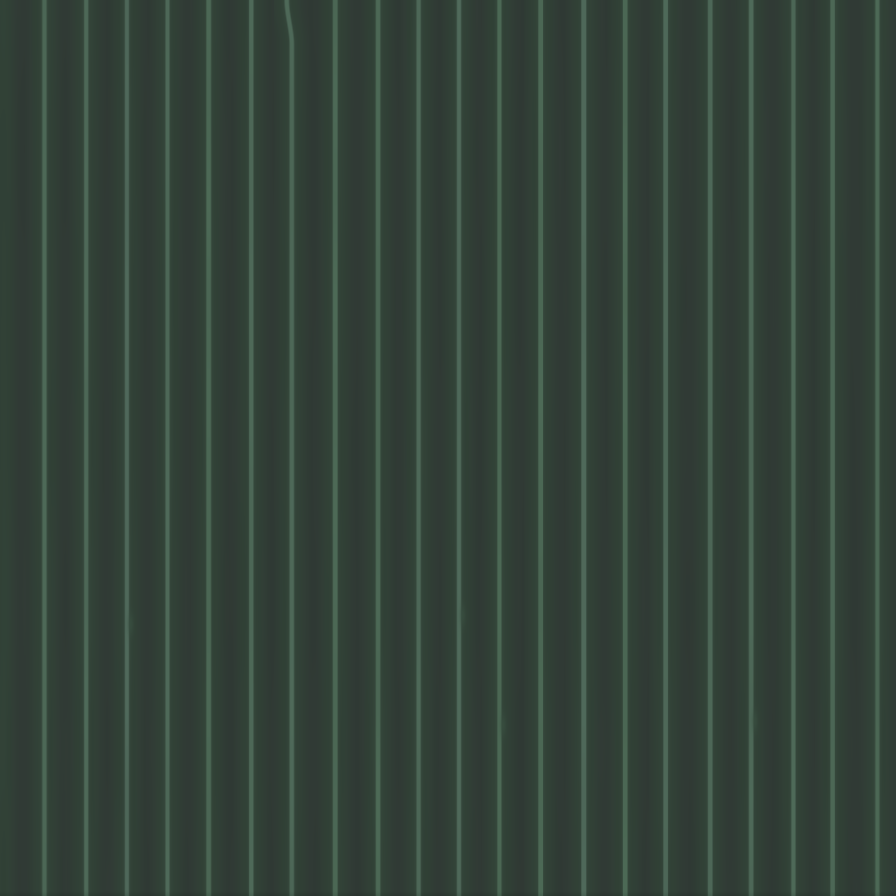
This texture is drawn by a WebGL 1 fragment shader. Its source:

```glsl
precision highp float;
// Dark green corrugated sheet: 21 thin pale vertical ridges with shaded valleys.
// Each ridge is the nearest integer in a scaled x; hashes vary its offset,
// width and tint, and add small nicks, while stretched noise streaks the paint.

uniform vec2 u_resolution;

const float RIDGE_PITCHES = 21.54;  // ridge spacings across the canvas
const float RIDGE_SHIFT = 0.094;    // phase of the first ridge
const float BENT_RIDGE = 7.0;       // ridge that leans left at the top edge

const vec3 VALLEY = vec3(0.187, 0.226, 0.206);
const vec3 SLOPE = vec3(0.191, 0.254, 0.212);
const vec3 RIDGE_GREEN = vec3(0.300, 0.415, 0.335);
const vec3 RIDGE_GREY = vec3(0.315, 0.415, 0.360);
const vec3 SMUDGE = vec3(0.225, 0.315, 0.255);

float hash(vec2 p) {
  vec3 q = fract(vec3(p.xyx) * 0.1031);
  q += dot(q, q.yzx + 33.33);
  return fract((q.x + q.y) * q.z);
}

float noise(vec2 p) {
  vec2 cell = floor(p);
  vec2 f = fract(p);
  f = f * f * (3.0 - 2.0 * f);
  float low = mix(hash(cell), hash(cell + vec2(1.0, 0.0)), f.x);
  float high = mix(hash(cell + vec2(0.0, 1.0)), hash(cell + 1.0), f.x);
  return mix(low, high, f.y);
}

// Signed distance to a ridge, in pitches, with uneven spacing.
float ridgeDistance(float u, float id, float y) {
  float jitter = -0.1 * hash(vec2(id, 3.0));
  float lean = id == BENT_RIDGE ? 0.12 * smoothstep(0.95, 1.0, y) : 0.0;
  return u - id - jitter + lean;
}

// Soft-edged stripe, never sharper than one pixel.
float stripe(float d, float halfWidth, float blur, float pixel) {
  float edge = max(blur, 0.5 * pixel);
  return 1.0 - smoothstep(halfWidth - edge, halfWidth + edge, abs(d));
}

// Small smudge beside some ridges, at a random height.
float nick(float d, float id, float y) {
  float present = step(0.72, hash(vec2(id, 11.0)));
  vec2 p = vec2((d - 0.09) / 0.07, (y - hash(vec2(id, 17.0))) / 0.012);
  return present * exp(-dot(p, p));
}

void main() {
  vec2 uv = gl_FragCoord.xy / u_resolution;
  float u = uv.x * RIDGE_PITCHES - RIDGE_SHIFT;
  float pixel = RIDGE_PITCHES / u_resolution.x;
  float id = floor(u + 0.5);
  float d = ridgeDistance(u, id, uv.y);

  // Valley shading, darkest midway between ridges, with faint long streaks.
  float streak = noise(vec2(u * 8.0, uv.y * 6.0)) - 0.5;
  float depth = smoothstep(0.14, 0.50, abs(d) + 0.08 * streak);
  vec3 color = mix(SLOPE, VALLEY, depth);
  color *= 1.0 + 0.04 * streak;

  // Ridge highlight with a dim narrow halo; the left margin has no ridge.
  float visible = step(0.5, id);
  float halfWidth = mix(0.052, 0.062, hash(vec2(id, 5.0)));
  float blur = mix(0.015, 0.040, hash(vec2(id, 7.0)));
  float core = stripe(d, halfWidth, blur, pixel);
  float halo = exp(-d * d / 0.007);
  float wear = mix(0.90, 1.0, noise(vec2(id * 5.0, uv.y * 9.0)));
  vec3 ridge = mix(RIDGE_GREEN, RIDGE_GREY, hash(vec2(id, 9.0)));
  color = mix(color, ridge, visible * max(core * wear, 0.26 * halo));

  // Nicks and a slightly darker bottom rim.
  color = mix(color, SMUDGE, 0.6 * visible * nick(d, id, uv.y));
  color *= mix(0.92, 1.0, smoothstep(0.0, 0.006, uv.y));

  gl_FragColor = vec4(color, 1.0);
}
```
